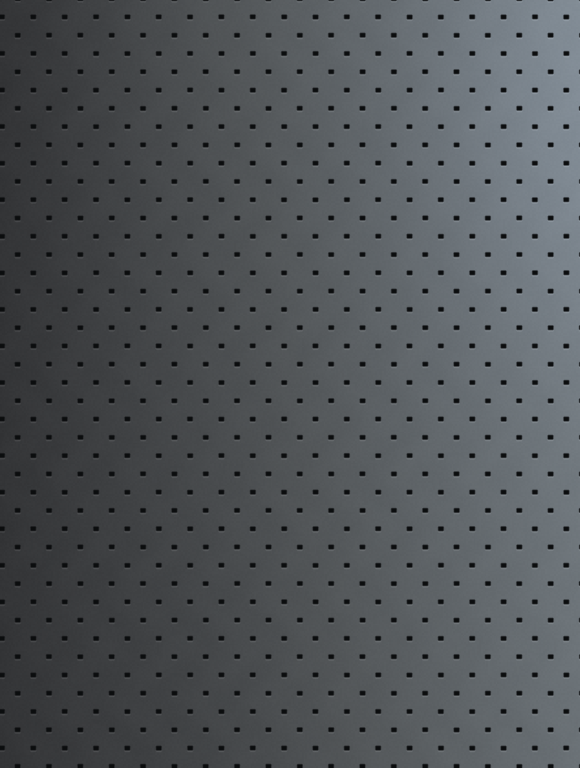
A Shadertoy shader for this pattern:

```glsl
// Dark brushed-grey sheet punched with staggered rows of small rounded holes.
// A sideways light ramp shades the sheet; each hole is a rounded-box distance
// with a thin lit lower lip. Lengths are fractions of the canvas height.

const vec2  PITCH        = vec2(0.04082, 0.02380); // hole spacing, row spacing
const vec2  FIRST_HOLE   = vec2(0.0026, 0.0221);   // from the top left
const vec2  HOLE_HALF    = vec2(0.0037, 0.0030);
const float HOLE_ROUND   = 0.0016;
const float EDGE_SOFT    = 0.0014;
const float HOLE_JITTER  = 0.0003;
const float LIP_OFFSET   = 0.0019;
const float LIP_STRENGTH = 0.085;
const float RAMP_TILT    = 0.22;
const float GLOW         = 0.055;
const float GRAIN_CELLS  = 420.0;
const float GRAIN        = 0.010;
const float MOTTLE       = 0.003;

const vec3 SHADE_COLOR = vec3(0.200, 0.204, 0.212);
const vec3 MID_COLOR   = vec3(0.322, 0.336, 0.345);
const vec3 LIGHT_COLOR = vec3(0.443, 0.473, 0.495);
const vec3 GLOW_TINT   = vec3(0.85, 1.00, 1.25);
const vec3 HOLE_COLOR  = vec3(0.045, 0.050, 0.056);

float hash(vec2 cell) {
    vec3 q = fract(vec3(cell.xyx) * 0.1031);
    q += dot(q, q.yzx + 33.33);
    return fract((q.x + q.y) * q.z);
}

float roundedBox(vec2 p, vec2 halfSize, float radius) {
    vec2 d = abs(p) - halfSize + radius;
    return length(max(d, 0.0)) + min(max(d.x, d.y), 0.0) - radius;
}

// Offset from the nearest hole centre; odd rows shift by half a pitch.
vec2 holeOffset(vec2 p) {
    vec2 q = p - FIRST_HOLE;
    float row = floor(q.y / PITCH.y + 0.5);
    q.x -= 0.5 * PITCH.x * mod(row, 2.0);
    vec2 cell = vec2(floor(q.x / PITCH.x + 0.5), row);
    vec2 jitter = vec2(hash(cell + 17.0), hash(cell + 61.0)) - 0.5;
    return q - cell * PITCH - HOLE_JITTER * jitter;
}

// Light ramp from left to right, with a cool glow at the upper right.
vec3 sheetColor(vec2 uv) {
    float t = uv.x + RAMP_TILT * (uv.y - 0.5) * smoothstep(0.0, 0.4, uv.x);
    vec3 color = mix(SHADE_COLOR, MID_COLOR, min(t * 2.0, 1.0));
    color = mix(color, LIGHT_COLOR, max(t * 2.0 - 1.0, 0.0));
    vec2 g = (uv - vec2(1.0, 0.86)) / vec2(0.30, 0.34);
    return color + GLOW * GLOW_TINT * exp(-dot(g, g));
}

// Fine cell grain over a faint mottle of layered sines.
float surfaceWear(vec2 p) {
    float mottle = sin(p.x * 71.0 + 2.0 * sin(p.y * 43.0))
                 + 0.6 * sin(p.y * 97.0 + 1.7 * sin(p.x * 59.0));
    return MOTTLE * mottle + GRAIN * (hash(floor(p * GRAIN_CELLS)) - 0.5);
}

float coverage(float dist, float soft) {
    return 1.0 - smoothstep(-soft, soft, dist);
}

void mainImage(out vec4 fragColor, in vec2 fragCoord) {
    vec2 uv = fragCoord / iResolution.xy;
    vec2 p = vec2(fragCoord.x, iResolution.y - fragCoord.y) / iResolution.y;
    float soft = max(EDGE_SOFT, 0.7 / iResolution.y);

    vec3 color = sheetColor(uv) + surfaceWear(p);

    // Lit lower lip, then the hole itself
    vec2 h = holeOffset(p);
    float lip = roundedBox(h - vec2(0.0, LIP_OFFSET), HOLE_HALF, HOLE_ROUND);
    float hole = roundedBox(h, HOLE_HALF, HOLE_ROUND);
    color += LIP_STRENGTH * coverage(lip, soft);
    color = mix(color, HOLE_COLOR, coverage(hole, soft));

    fragColor = vec4(clamp(color, 0.0, 1.0), 1.0);
}
```
